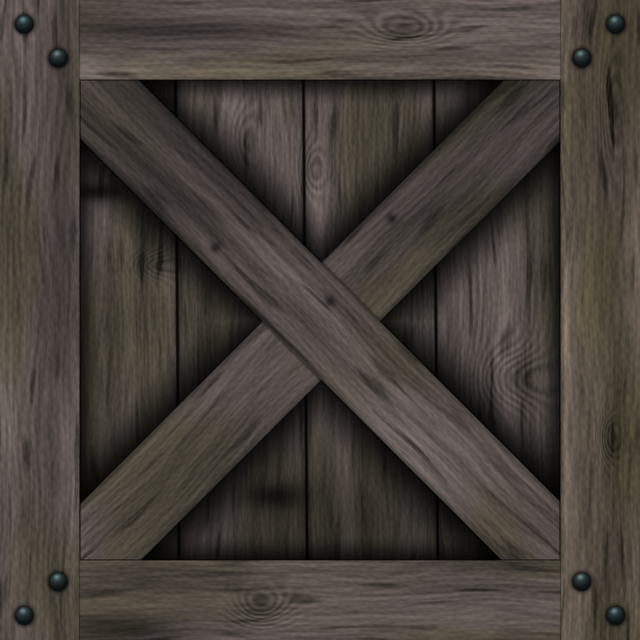
Give the GLSL for this texture, as a WebGL 1 fragment shader.

```glsl
precision highp float;
uniform vec2 u_resolution;

const float RIM = 0.3755;      // half size of the opening
const float BEAM = 0.0645;     // half width of a brace

vec2 gradientAt(vec2 cell) {
  float a = 6.2832 * fract(sin(dot(cell, vec2(127.1, 311.7))) * 43758.5);
  return vec2(cos(a), sin(a));
}

float noise(vec2 p) {
  vec2 i = floor(p), f = fract(p);
  vec2 u = f * f * f * (f * (f * 6.0 - 15.0) + 10.0);
  vec2 e = vec2(1.0, 0.0);
  float low = mix(dot(gradientAt(i), f), dot(gradientAt(i + e), f - e), u.x);
  float high = mix(dot(gradientAt(i + e.yx), f - e.yx), dot(gradientAt(i + 1.0), f - 1.0), u.x);
  return mix(low, high, u.y);
}

float fill(float d, float blur) {
  return 1.0 - smoothstep(-blur, blur, d);
}

float spot(vec2 p, vec2 centre, vec2 radius) {
  vec2 d = (p - centre) / radius;
  return exp(-dot(d, d));
}

// q.x runs along the fibres, q.y across; swirl bends rings around knots
vec3 wood(vec2 q, float seed, float swirl) {
  q += seed * vec2(3.17, 1.73);
  float warp = noise(q * vec2(4.0, 11.0));
  float across = q.y + 0.016 * warp;
  float patches = noise(q * vec2(3.0, 8.0) + 19.0);
  float rings = sin(6.2832 * (across * 62.0 + 1.6 * noise(q * vec2(5.0, 17.0)) + swirl * 5.0));
  float bands = noise(vec2(q.x * 2.2, across * 34.0));
  float fibre = noise(vec2(q.x * 16.0, across * 210.0));
  float grit = noise(q * vec2(90.0, 240.0));
  float cracks = smoothstep(0.2, 0.5, noise(vec2(q.x * 9.0, across * 75.0) + 7.0));
  float ringMask = clamp(0.28 + patches * 0.9 + swirl, 0.08, 1.0);
  float tone = 0.66 + 0.34 * bands + 0.35 * patches + 0.22 * fibre + 0.14 * grit;
  tone += 0.13 * rings * ringMask - 0.34 * cracks * (0.6 + ringMask);
  tone -= 0.32 * swirl * swirl;
  vec3 tint = mix(vec3(0.465, 0.418, 0.405), vec3(0.43, 0.395, 0.335),
                  smoothstep(-0.15, 0.4, warp - patches));
  return mix(vec3(0.12, 0.112, 0.095), tint, clamp(tone, 0.0, 1.15));
}

vec3 backBoards(vec2 p, float braceGap, float frameGap) {
  float x = p.x + (p.y - 0.5) * 0.008;
  float board = step(0.277, x) + step(0.477, x) + step(0.681, x);
  float seam = min(min(abs(x - 0.277), abs(x - 0.477)), abs(x - 0.681));
  float swirl = spot(p, vec2(0.807, 0.408), vec2(0.055, 0.045))
    + 0.8 * spot(p, vec2(0.24, 0.585), vec2(0.045, 0.022))
    + 0.7 * spot(p, vec2(0.384, 0.785), vec2(0.025, 0.055))
    + 0.7 * spot(p, vec2(0.49, 0.735), vec2(0.022, 0.04));
  vec3 c = wood(p.yx, 2.0 + board * 1.37, swirl);
  c *= 1.0 - 0.65 * spot(p, vec2(0.43, 0.225), vec2(0.05, 0.022));
  c *= 1.0 - 0.7 * spot(p, vec2(0.15, 0.7), vec2(0.05, 0.014));
  c *= 1.0 - 0.85 * fill(seam - 0.0022, 0.0018);
  c *= 1.0 - 0.22 * fill(seam - 0.006, 0.008);
  c *= mix(0.72, 1.0, smoothstep(0.18, 0.42, p.y));
  // Contact shade below the braces and frame
  c *= mix(0.1, 1.0, smoothstep(-0.015, 0.07, braceGap));
  return c * mix(0.2, 1.0, smoothstep(-0.008, 0.042, frameGap));
}

vec3 brace(vec2 p, vec2 q, float seed) {
  vec3 c = wood(q, seed, 0.0) * 0.94;
  float pits = spot(p, vec2(0.336, 0.613), vec2(0.008))
    + spot(p, vec2(0.612, 0.659), vec2(0.008))
    + spot(p, vec2(0.516, 0.53), vec2(0.009));
  c *= 1.0 - 0.5 * pits;
  c *= 1.0 - 0.24 * smoothstep(0.56, 0.69, p.y + 0.15 * q.y);
  return c * (1.0 - 0.28 * smoothstep(BEAM - 0.012, BEAM, abs(q.y)));
}

vec3 rail(vec2 p) {
  float swirl = spot(p, vec2(0.635, 0.954), vec2(0.06, 0.026))
    + spot(p, vec2(0.406, 0.052), vec2(0.045, 0.035));
  vec3 c = wood(p, 8.0 + step(0.5, p.y) * 2.3, swirl);
  c *= 1.0 - 0.38 * spot(p, vec2(0.28, 0.955), vec2(0.2, 0.025));
  c *= 1.0 - 0.45 * spot(p, vec2(0.2, 0.015), vec2(0.1, 0.02));
  return c * (1.0 + 0.25 * spot(p, vec2(0.55, 0.886), vec2(0.5, 0.014)));
}

vec3 post(vec2 p) {
  float side = step(0.5, p.x);
  float swirl = spot(p, vec2(0.954, 0.316), vec2(0.022, 0.045))
    + 0.8 * spot(p, vec2(0.957, 0.83), vec2(0.02, 0.09));
  vec3 c = wood(p.yx, 13.0 + side * 4.1, swirl);
  c *= mix(vec3(1.0), vec3(0.99, 0.98, 0.9), side);
  c *= 1.0 - 0.36 * spot(p, vec2(0.095, 0.75), vec2(0.035, 0.4));
  c *= 1.0 - 0.22 * spot(p, vec2(0.96, 0.9), vec2(0.06, 0.28));
  return c * (1.0 + 0.3 * spot(p, vec2(0.884, 0.5), vec2(0.005, 0.6)));
}

vec3 addBolt(vec3 base, vec2 p, vec2 centre, float radius, float blur) {
  vec2 d = (p - centre) / radius;
  float r = length(d);
  base *= 1.0 - 0.75 * exp(-1.6 * max(r - 0.8, 0.0) * max(r - 0.8, 0.0) * 4.0);
  vec3 normal = vec3(d, sqrt(max(1.0 - r * r, 0.0)));
  float light = max(dot(normal, normalize(vec3(-0.15, 0.5, 0.8))), 0.0);
  vec3 metal = vec3(0.045, 0.06, 0.06) + vec3(0.15, 0.19, 0.19) * light * light;
  metal += vec3(0.22, 0.25, 0.25) * pow(light, 18.0);
  return mix(base, metal, fill((r - 1.0) * radius, blur));
}

void main() {
  vec2 p = gl_FragCoord.xy / u_resolution;
  float blur = max(0.0009, 0.8 / u_resolution.y);
  vec2 m = p - 0.5;
  vec2 falling = vec2(m.x - m.y, m.x + m.y) * 0.7071;
  vec2 rising = vec2(m.x + m.y, m.y - m.x + 0.004) * 0.7071;
  float fallGap = abs(falling.y) - BEAM;
  float riseGap = abs(rising.y) - BEAM;
  float frameGap = RIM - max(abs(m.x), abs(m.y));

  // Boards, then crossing braces
  vec3 c = backBoards(p, min(fallGap, riseGap), frameGap);
  c = mix(c, brace(p, rising, 5.2), fill(riseGap, blur));
  c *= 1.0 - 0.65 * fill(fallGap - 0.001, 0.005);
  c = mix(c, brace(p, falling, 6.6), fill(fallGap, blur));
  c *= 1.0 - 0.85 * fill(frameGap - 0.0012, 0.0018);

  // Outer frame
  c = mix(c, rail(p), fill(frameGap, blur));
  float postGap = RIM + 0.001 - abs(m.x);
  c *= 1.0 - 0.5 * fill(abs(postGap) - 0.001, 0.002);
  c = mix(c, post(p), fill(postGap, blur));

  // Paired bolts mirrored into each corner
  vec2 corner = sign(m);
  for (int i = 0; i < 2; i++) {
    vec2 centre = 0.5 + corner * mix(0.409, 0.462, float(i));
    c = addBolt(c, p, centre, 0.0145, blur);
  }
  gl_FragColor = vec4(c, 1.0);
}
```
